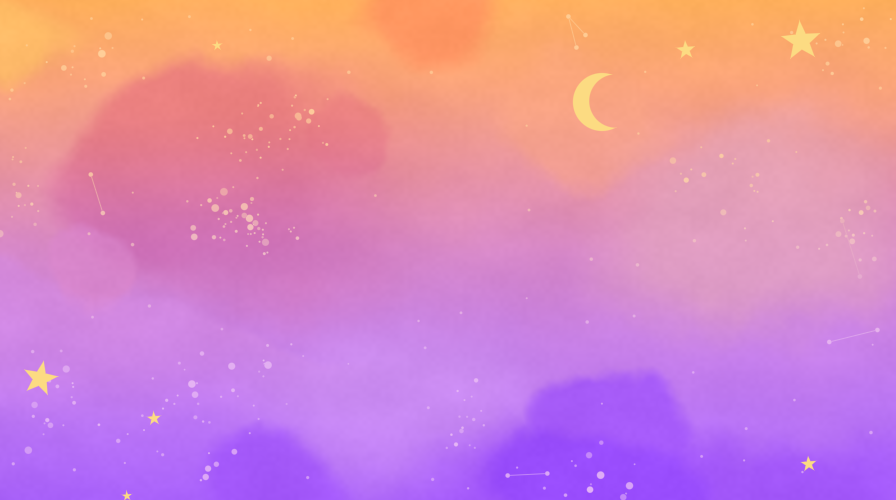
Give the GLSL for this background, as a Shadertoy shader.

```glsl
float hash(vec2 p) {
    p = fract(p * vec2(123.34, 345.45));
    p += dot(p, p + 34.35);
    return fract(p.x * p.y);
}

float noise(vec2 p) {
    vec2 i = floor(p), f = fract(p);
    f = f * f * (3.0 - 2.0 * f);
    return mix(mix(hash(i), hash(i + vec2(1, 0)), f.x),
               mix(hash(i + vec2(0, 1)), hash(i + vec2(1, 1)), f.x), f.y);
}

float fbm(vec2 p) {
    float sum = 0.0, amp = 0.5;
    for (int i = 0; i < 5; i++) {
        sum += amp * noise(p);
        p = mat2(1.6, 1.2, -1.2, 1.6) * p + 7.3;
        amp *= 0.5;
    }
    return sum;
}

float fill(float d) {
    float edge = 0.8 / iResolution.y;
    return 1.0 - smoothstep(-edge, edge, d);
}

float cloud(vec2 p, vec2 center, vec2 radius, float softness) {
    return 1.0 - smoothstep(-softness, softness, length((p - center) / radius) - 1.0);
}

float star(vec2 p, float radius, float turn) {
    float a = abs(mod(atan(p.x, p.y) + turn + 0.6283, 1.2566) - 0.6283);
    vec2 q = length(p) * vec2(cos(a), sin(a));
    return fill(dot(q - vec2(radius, 0), vec2(0.35, 0.936)));
}

float line(vec2 p, vec2 a, vec2 b) {
    vec2 ab = b - a;
    float t = clamp(dot(p - a, ab) / dot(ab, ab), 0.0, 1.0);
    float ends = min(length(p - a), length(p - b)) - 0.0045;
    return max(0.55 * fill(length(p - a - ab * t) - 0.0009), 0.8 * fill(ends));
}

vec3 sky(float y) {
    vec3 stops[7] = vec3[7](vec3(0.66, 0.38, 0.98), vec3(0.73, 0.46, 0.96),
        vec3(0.79, 0.51, 0.90), vec3(0.84, 0.53, 0.78), vec3(0.91, 0.58, 0.63),
        vec3(0.98, 0.64, 0.48), vec3(1.0, 0.69, 0.36));
    float s = clamp(y, 0.0, 0.999) * 6.0;
    int i = int(s);
    return mix(stops[i], stops[i + 1], fract(s));
}

float dots(vec2 p) {
    // Each cluster holds a center and a long axis
    vec4 clusters[11] = vec4[11](vec4(0.49, 0.54, 0.10, -0.06), vec4(0.54, 0.74, 0.17, 0.12),
        vec4(0.43, 0.19, 0.20, 0.16), vec4(0.93, 0.15, 0.10, 0.08), vec4(0.15, 0.88, 0.15, 0.05),
        vec4(1.42, 0.63, 0.20, -0.05), vec4(1.70, 0.93, 0.09, 0.09), vec4(1.70, 0.53, 0.05, 0.12),
        vec4(1.17, 0.03, 0.15, 0.03), vec4(0.09, 0.20, 0.10, 0.07), vec4(0.05, 0.62, 0.03, 0.10));
    float mask = 0.0;
    for (int c = 0; c < 11; c++) {
        vec2 center = clusters[c].xy, axis = clusters[c].zw;
        if (length(p - center) > 1.3 * length(axis) + 0.02) continue;
        int count = c == 0 ? 46 : c < 3 ? 42 : 16;
        for (int i = 0; i < count; i++) {
            vec2 id = vec2(float(i) + 1.7, float(c) * 3.1 + 2.3);
            float along = hash(id) + hash(id + 51.3) - 1.0;
            float across = hash(id + 17.9) + hash(id + 83.1) - 1.0;
            vec2 spot = center + axis * along + 0.6 * vec2(-axis.y, axis.x) * across;
            float size = 0.0018 + 0.006 * pow(hash(id + 29.7), 4.0);
            mask = max(mask, fill(length(p - spot) - size) * (0.5 + 0.4 * hash(id + 5.1)));
        }
    }
    // Sparse dust over the whole sky
    vec2 cell = floor(p * 9.0), offset = 0.2 + 0.6 * vec2(hash(cell + 3.1), hash(cell + 9.7));
    float dust = fill(length(p - (cell + offset) / 9.0) - 0.0015 - 0.002 * hash(cell + 4.4));
    return max(mask, 0.65 * dust * step(0.55, hash(cell + 21.2)));
}

void mainImage(out vec4 fragColor, in vec2 fragCoord) {
    vec2 p = fragCoord / iResolution.xy * vec2(1.786, 1.0);
    vec2 wobble = vec2(fbm(p * 5.0), fbm(p * 5.0 + 31.0)) - 0.48;
    vec2 q = p + 0.13 * wobble;
    vec3 col = sky(p.y + 0.05 * wobble.y);

    // Warm clouds
    col = mix(col, vec3(1.0, 0.76, 0.40), 0.7 * cloud(q, vec2(0.02, 0.92), vec2(0.11, 0.06), 0.4));
    col = mix(col, vec3(1.0, 0.55, 0.37), 0.7 * cloud(q, vec2(0.85, 0.98), vec2(0.14, 0.10), 0.25));
    col = mix(col, vec3(0.98, 0.65, 0.50), 0.45 * cloud(q, vec2(1.14, 0.77), vec2(0.17, 0.12), 0.2));
    vec3 rose = mix(vec3(0.80, 0.42, 0.71), vec3(0.91, 0.47, 0.49), smoothstep(0.48, 0.80, p.y));
    float roseSoft = mix(0.12, 0.7, smoothstep(0.25, 0.75, p.x + 0.6 * (0.65 - p.y)));
    col = mix(col, rose, 0.8 * cloud(q, vec2(0.45, 0.64), vec2(0.31, 0.22), roseSoft));
    col = mix(col, rose, 0.55 * cloud(q, vec2(0.69, 0.73), vec2(0.075, 0.08), 0.2));

    // Pale and lavender clouds
    col = mix(col, vec3(0.90, 0.66, 0.75), 0.65 * cloud(q, vec2(1.50, 0.55), vec2(0.28, 0.20), 0.4));
    col = mix(col, vec3(0.86, 0.53, 0.80), 0.7 * cloud(q, vec2(0.19, 0.48), vec2(0.09, 0.08), 0.15));
    float bank = smoothstep(0.015, -0.015, q.y - 0.47 + 0.28 * q.x);
    bank *= smoothstep(0.12, 0.35, p.y) * smoothstep(0.85, 0.55, p.x);
    col = mix(col, vec3(0.84, 0.55, 0.89), 0.5 * bank);
    col = mix(col, vec3(0.82, 0.59, 0.95), 0.6 * cloud(q, vec2(0.80, 0.21), vec2(0.24, 0.14), 0.7));

    // Violet clouds along the bottom
    vec3 violet = vec3(0.63, 0.33, 0.98);
    float low = max(cloud(q, vec2(1.22, 0.15), vec2(0.18, 0.115), 0.14),
                    cloud(q, vec2(1.25, 0.0), vec2(0.40, 0.15), 0.3));
    low = max(low, cloud(q, vec2(0.55, 0.03), vec2(0.13, 0.10), 0.25));
    low = max(low, cloud(q, vec2(1.60, 0.0), vec2(0.18, 0.12), 0.3));
    col = mix(col, violet, 0.8 * low);
    col = mix(col, vec3(0.57, 0.27, 0.99), 0.65 * cloud(q, vec2(1.17, 0.02), vec2(0.23, 0.13), 0.15));
    col += 0.05 * (fbm(p * vec2(9.0, 14.0)) - 0.48) + 0.012 * (noise(p * 110.0) - 0.5);

    // Scattered dots and constellation lines
    vec3 pale = mix(vec3(0.92, 0.74, 0.96), vec3(1.0, 0.83, 0.62), smoothstep(0.25, 0.75, p.y));
    float lines = line(p, vec2(0.181, 0.651), vec2(0.205, 0.574));
    lines = max(lines, line(p, vec2(1.133, 0.967), vec2(1.149, 0.905)));
    lines = max(lines, line(p, vec2(1.133, 0.967), vec2(1.167, 0.930)));
    lines = max(lines, line(p, vec2(1.653, 0.316), vec2(1.749, 0.340)));
    lines = max(lines, line(p, vec2(1.012, 0.049), vec2(1.091, 0.053)));
    lines = max(lines, 0.5 * line(p, vec2(1.679, 0.558), vec2(1.714, 0.447)));
    col = mix(col, pale, max(dots(p), lines));

    // Moon and stars
    float gold = fill(max(length(p - vec2(1.200, 0.796)) - 0.058, 0.0535 - length(p - vec2(1.228, 0.798))));
    vec3 stars[7] = vec3[7](vec3(1.597, 0.918, 0.041), vec3(1.367, 0.900, 0.019),
        vec3(0.433, 0.909, 0.010), vec3(0.080, 0.243, 0.036), vec3(0.307, 0.163, 0.014),
        vec3(1.612, 0.072, 0.016), vec3(0.253, 0.008, 0.010));
    for (int i = 0; i < 7; i++)
        gold = max(gold, star(p - stars[i].xy, stars[i].z, i == 3 ? -0.2 : 0.08));
    col = mix(col, vec3(0.99, 0.86, 0.51), gold);
    fragColor = vec4(clamp(col, 0.0, 1.0), 1.0);
}
```
